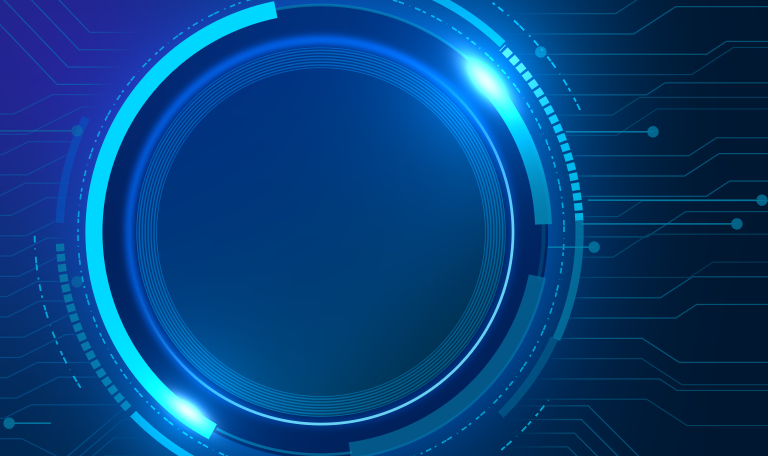
Write a WebGL 1 fragment shader that draws this background.

```glsl
precision highp float;
uniform vec2 u_resolution;

// Lengths are fractions of the canvas height, angles are degrees
const vec2 CENTER = vec2(0.704, 0.491);
const vec2 HOT_TOP = vec2(1.066, 0.822);
const vec2 HOT_LOW = vec2(0.412, 0.098);
const float DISC_R = 0.405;
const float RIM_R = 0.421;
const float BAND_R = 0.498;
const float DASH_R = 0.533;
const float BLOCK_R = 0.567;
const float DOT_R = 0.628;
const float BLOCK_STEP = 2.25;
const vec3 NIGHT = vec3(0.0, 0.09, 0.19);
const vec3 OCEAN = vec3(0.0, 0.20, 0.40);
const vec3 VIOLET = vec3(0.15, 0.13, 0.58);
const vec3 NAVY = vec3(0.0, 0.11, 0.33);
const vec3 AZURE = vec3(0.0, 0.36, 0.80);
const vec3 TEAL = vec3(0.02, 0.52, 0.68);
const vec3 CYAN = vec3(0.0, 0.84, 1.0);
const vec3 PALE = vec3(0.45, 0.88, 0.98);

float px;

float fill(float d) { return clamp(0.5 - d / px, 0.0, 1.0); }
float wave(float n) { return 0.5 + 0.5 * sin(n * 2.4 + sin(n * 5.1)); }

// q holds radius and angle
float arc(vec2 q, float radius, float halfWidth, float mid, float halfSpan) {
  float along = abs(mod(q.y - mid + 180.0, 360.0) - 180.0) - halfSpan;
  return fill(max(abs(q.x - radius) - halfWidth, radians(along) * q.x));
}

// Horizontal line that climbs by rise after the bend
float trace(vec2 p, float y, float bend, float rise, float slope) {
  float climb = clamp((p.x - bend) * slope, 0.0, abs(rise)) * sign(rise);
  float onSlope = step(bend, p.x) * step(abs(climb), abs(rise) - 0.0001);
  float d = abs(p.y - y - climb) / mix(1.0, sqrt(1.0 + slope * slope), onSlope);
  return fill(d - 0.0013);
}

// Round terminal with a lead; a negative lead runs to the right
float node(vec2 p, vec2 tip, float lead) {
  vec2 d = p - tip;
  float x = clamp(d.x, min(-lead, 0.0), max(-lead, 0.0));
  return max(fill(length(d) - 0.0125) * 0.8, fill(length(d - vec2(x, 0.0)) - 0.0016));
}

// Flare stretched along the ring: x is the core, y the halo
vec2 flare(vec2 p, vec2 spot, float size) {
  vec2 n = normalize(spot - CENTER), d = p - spot;
  vec2 s = vec2(dot(d, n) / 0.026, dot(d, vec2(n.y, -n.x)) / 0.067) / size;
  return vec2(exp(-dot(s, s)), exp(-length(d) * 9.0 / size));
}

float circuits(vec2 p) {
  float right = 0.0, left = 0.0;
  for (int i = 0; i < 20; i++) {
    float n = float(i), y = 0.97 - n * 0.0445;
    float rise = (y > 0.28 ? 1.0 : -1.0) * (0.025 + 0.035 * wave(n));
    float bend = 1.33 + 0.22 * wave(n * 0.45 + 2.0);
    right = max(right, trace(p, y, bend, rise, 0.65) * (0.35 + 0.4 * wave(n * 3.0)));
    left = max(left, trace(p, y - 0.22, 0.06 * wave(n), rise, 0.5) * 0.5);
  }
  // Parallel diagonals in the corners
  for (int i = 0; i < 4; i++) {
    float n = float(i);
    vec2 mirrored = vec2(0.32 - p.x, p.y);
    left = max(left, trace(mirrored, 0.815 + n * 0.038, 0.195 - n * 0.024, 0.5, 1.05) * 0.8);
    left = max(left, trace(mirrored, 0.12 - n * 0.04, 0.03 + n * 0.02, -0.4, 0.85) * 0.6);
    right = max(right, trace(p, 0.11 - n * 0.03, 1.29 - n * 0.015, -0.4, 1.0) * 0.7);
  }
  right *= smoothstep(1.08, 1.32, p.x);
  left *= 1.0 - smoothstep(0.14, 0.34, p.x);
  return max(right, left);
}

void main() {
  px = 1.0 / u_resolution.y;
  vec2 p = gl_FragCoord.xy * px, v = p - CENTER;
  float r = length(v), a = degrees(atan(v.y, v.x));
  vec2 q = vec2(r, a), dir = v / max(r, 0.001);
  vec2 top = flare(p, HOT_TOP, 1.0), low = flare(p, HOT_LOW, 0.8);

  // Backdrop
  vec3 col = mix(OCEAN, NIGHT, smoothstep(0.95, 1.6, p.x));
  col = mix(col, NIGHT, 0.45 * (1.0 - smoothstep(0.0, 0.5, p.y)));
  vec2 toViolet = p - vec2(0.10, 0.90);
  col = mix(col, VIOLET, 0.95 * exp(-4.5 * dot(toViolet, toViolet)));
  col += AZURE * 0.30 * exp(-max(r - BAND_R, 0.0) * 11.0);
  float outside = smoothstep(0.54, 0.61, r);
  col = mix(col, mix(TEAL, AZURE, 0.4 * step(p.x, 0.5)), circuits(p) * outside * 0.75);

  // Dark channel and inner disc
  col = mix(col, NAVY + AZURE * 0.15 * max(dir.y, 0.0), 0.9 * fill(r - BAND_R));
  vec3 disc = mix(vec3(0.0, 0.26, 0.43), vec3(0.0, 0.19, 0.50), clamp(0.5 + v.y * 1.2 - v.x * 0.6, 0.0, 1.0));
  disc *= 1.0 - 0.3 * smoothstep(0.15, 0.45, dot(v, vec2(0.75, -0.66)));
  col = mix(col, disc, fill(r - DISC_R));
  float grooves = smoothstep(0.358, 0.361, r) * fill(r - DISC_R);
  col += TEAL * 0.32 * grooves * (0.5 + 0.5 * cos((r - 0.36) * 980.0));

  // Rim, bright toward the lower right
  float lit = smoothstep(-0.6, 0.75, dot(dir, vec2(0.64, -0.77)));
  float rimOffset = (r - RIM_R) / 0.013;
  col += AZURE * 0.5 * exp(-rimOffset * rimOffset) * (1.0 - 0.6 * lit);
  col = mix(col, mix(AZURE, PALE, lit), arc(q, RIM_R, 0.003, 0.0, 181.0) * (0.25 + 0.65 * lit));

  // Broad bands and their thin links
  col = mix(col, TEAL, 0.6 * arc(q, BAND_R, 0.003, 75.0, 27.0));
  col = mix(col, TEAL, 0.6 * arc(q, 0.488, 0.003, -100.0, 18.0));
  col = mix(col, TEAL, 0.25 * arc(q, 0.488, 0.004, -5.0, 7.0));
  col = mix(col, mix(TEAL, CYAN, smoothstep(5.0, 40.0, a)), 0.85 * arc(q, 0.488, 0.0185, 23.5, 21.5));
  col = mix(col, TEAL, 0.55 * arc(q, 0.484, 0.019, -47.0, 35.5));
  col = mix(col, CYAN, arc(q, BAND_R, 0.0187, 171.5, 70.0));

  // Blocks, plain arcs and dotted rings
  float block = fill((abs(fract(a / BLOCK_STEP) - 0.5) - 0.37) * radians(BLOCK_STEP) * r);
  col = mix(col, mix(CYAN, PALE, smoothstep(20.0, 45.0, a)), 0.75 * block * arc(q, BLOCK_R, 0.009, 24.0, 21.5));
  col = mix(col, TEAL, 0.75 * block * arc(q, 0.573, 0.009, 202.5, 20.5));
  col = mix(col, CYAN, 0.6 * arc(q, 0.573, 0.009, 56.0, 10.0));
  col = mix(col, CYAN, 0.6 * arc(q, 0.573, 0.009, 236.0, 12.0));
  col = mix(col, TEAL, 0.65 * arc(q, BLOCK_R, 0.009, -11.0, 13.5));
  col = mix(col, TEAL, 0.35 * arc(q, 0.562, 0.009, -35.0, 10.5));
  col = mix(col, AZURE, 0.45 * arc(q, 0.573, 0.009, 166.0, 12.0));
  float dashes = smoothstep(-0.2, 0.3, sin(radians(a * 72.0)) + sin(radians(a * 185.0)));
  col = mix(col, CYAN, 0.65 * dashes * arc(q, DASH_R, 0.0018, 0.0, 181.0));
  float outer = arc(q, DOT_R, 0.002, 196.5, 16.5) + arc(q, DOT_R, 0.002, 42.0, 18.0) + arc(q, 0.62, 0.002, -43.0, 8.0);
  col = mix(col, CYAN, 0.7 * dashes * outer);

  // Terminals
  float ends = max(node(p, vec2(1.432, 0.711), 0.19), node(p, vec2(1.671, 0.561), 0.38));
  ends = max(ends, max(node(p, vec2(1.616, 0.509), 0.34), node(p, vec2(1.303, 0.458), 0.10)));
  ends = max(ends, max(node(p, vec2(1.186, 0.886), 0.0), node(p, vec2(0.02, 0.072), -0.09)));
  ends = max(ends, 0.6 * max(node(p, vec2(0.169, 0.713), 0.17), node(p, vec2(0.169, 0.382), 0.0)));
  col = mix(col, TEAL, 0.85 * ends);

  // Flares
  col += vec3(0.0, 0.50, 0.80) * (top.y + 0.8 * low.y);
  col += vec3(0.9, 1.0, 1.0) * (top.x + low.x);
  gl_FragColor = vec4(clamp(col, 0.0, 1.0), 1.0);
}
```
